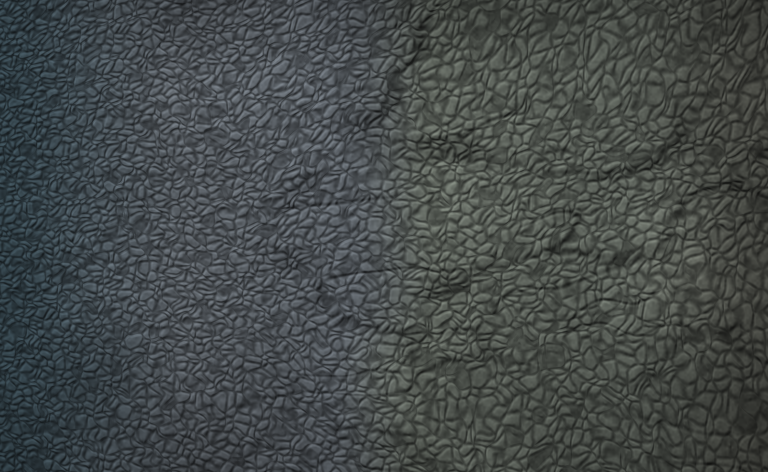
Reproduce this texture procedurally as a Shadertoy shader.

```glsl
const vec2 GRAIN_DENSITY = vec2(42.0, 50.0);   // cells per canvas height
const float LEFT_DENSITY = 10.0;               // finer columns toward the left
const float SLOPE_GAIN = 0.42;                 // grain tilts more toward the top
const float SLOPE_BASE = -0.06;
const float SLOPE_PIVOT = 0.9;
const float WARP = 0.55;
const vec2 FOLD_SCALE = vec2(0.13, 0.42);
const float FOLD_DEPTH = 0.50;
const vec2 LIGHT_STEP = vec2(-0.0022, 0.0050);
const float RELIEF = 0.36;
const float CREASE_DARKNESS = 0.52;
const float MEAN_HEIGHT = 0.52;
const float SPECKLE = 0.16;

const vec3 TEAL_EDGE = vec3(0.195, 0.255, 0.285);
const vec3 SLATE = vec3(0.305, 0.325, 0.345);
const vec3 OLIVE_GREY = vec3(0.320, 0.340, 0.315);
const vec3 DARK_EDGE = vec3(0.245, 0.250, 0.230);

vec2 hash2(vec2 p) {
    vec3 q = fract(p.xyx * vec3(0.1031, 0.1030, 0.0973));
    q += dot(q, q.yzx + 33.33);
    return fract((q.xx + q.yz) * q.zy);
}

float noise(vec2 p) {
    vec2 i = floor(p), f = fract(p);
    f = f * f * (3.0 - 2.0 * f);
    float low = mix(hash2(i).x, hash2(i + vec2(1, 0)).x, f.x);
    float high = mix(hash2(i + vec2(0, 1)).x, hash2(i + vec2(1, 1)).x, f.x);
    return mix(low, high, f.y);
}

// Canvas position to grain space, following the tilt of the hide
vec2 grainSpace(vec2 p) {
    float slope = SLOPE_GAIN * p.y + SLOPE_BASE;
    float leftward = max(0.8 - p.x, 0.0);
    vec2 g = vec2(p.x, p.y - slope * (p.x - SLOPE_PIVOT)) * GRAIN_DENSITY;
    g.x -= LEFT_DENSITY * leftward * leftward;
    g.y += 3.0 * noise(p * 4.0 + 7.0);
    return g + 60.0;
}

// Distance gap between the two nearest cell centres: zero on a crease
float cellGap(vec2 p) {
    vec2 cell = floor(p);
    float nearest = 9.0, second = 9.0;
    for (int y = -1; y <= 1; y++) {
        for (int x = -1; x <= 1; x++) {
            vec2 id = cell + vec2(x, y);
            float d = length(id + hash2(id) - p);
            second = min(second, max(nearest, d));
            nearest = min(nearest, d);
        }
    }
    return second - nearest;
}

// Long dark folds running along the grain
float folds(vec2 g) {
    vec2 q = g * FOLD_SCALE;
    q.y += 0.7 * noise(g * 0.3);
    float ridge = 1.0 - abs(2.0 * noise(q) - 1.0);
    return smoothstep(0.78, 1.0, ridge) * smoothstep(0.3, 0.65, noise(g * 0.09 + 31.0));
}

float leatherHeight(vec2 p, float foldAmount) {
    vec2 g = grainSpace(p);
    vec2 warp = vec2(noise(g * 0.8), noise(g * 0.8 + 19.0)) - 0.5;
    float dome = smoothstep(0.0, 0.55, cellGap(g + 2.0 * WARP * warp));
    float lumps = noise(g * 1.7 + 43.0);
    return 0.65 * dome + 0.35 * lumps - FOLD_DEPTH * foldAmount * folds(g);
}

// Broad dye and lighting across the hide
vec3 hideColor(vec2 uv, vec2 p) {
    float drift = noise(p * 5.0 + 3.0) - 0.5;
    float x = uv.x + 0.05 * drift;
    vec3 dye = mix(TEAL_EDGE, SLATE, smoothstep(-0.02, 0.26, x));
    dye = mix(dye, OLIVE_GREY, smoothstep(0.43, 0.56, x));
    dye = mix(dye, DARK_EDGE, smoothstep(0.78, 1.02, x));
    vec2 glow = (uv - vec2(0.50, 0.52)) / vec2(0.28, 0.42);
    vec2 sheen = (uv - vec2(0.88, 0.50)) / vec2(0.07, 0.13);
    float light = 0.93 + 0.17 * exp(-dot(glow, glow)) + 0.20 * exp(-dot(sheen, sheen));
    light *= mix(0.88, 1.0, smoothstep(0.0, 0.35, uv.y));
    light *= mix(1.0, 0.90, smoothstep(0.85, 1.0, uv.y));
    return dye * (light + 0.16 * drift);
}

vec3 leather(vec2 pixel) {
    vec2 uv = pixel / iResolution.xy;
    vec2 p = pixel / iResolution.y;
    float foldAmount = mix(0.25, 1.0, smoothstep(0.15, 0.45, uv.x))
                     * mix(0.55, 1.0, smoothstep(0.1, 0.6, uv.y));
    float height = leatherHeight(p, foldAmount);
    float facing = height - leatherHeight(p + LIGHT_STEP, foldAmount);
    float grit = noise(p * 190.0) - 0.5;
    float shade = 1.0 + CREASE_DARKNESS * (height - MEAN_HEIGHT)
                + RELIEF * facing + SPECKLE * grit;
    return hideColor(uv, p) * max(shade, 0.3);
}

void mainImage(out vec4 fragColor, in vec2 fragCoord) {
    // Four samples per pixel soften the grain
    vec3 sum = vec3(0.0);
    for (int i = 0; i < 4; i++) {
        vec2 offset = vec2(i % 2, i / 2) * 0.5 - 0.25;
        sum += leather(fragCoord + offset);
    }
    fragColor = vec4(sum * 0.25, 1.0);
}
```
